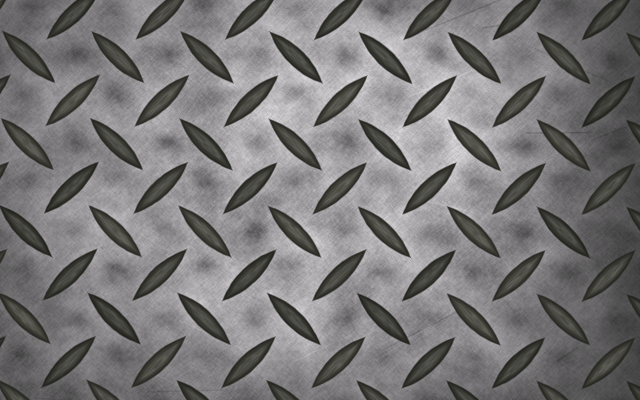
Reproduce this texture procedurally as a WebGL 2 fragment shader.

```glsl
#version 300 es
precision highp float;
uniform vec2 u_resolution;
out vec4 fragColor;

const vec2 LUG_SIZE = vec2(0.0925, 0.0215); // half length, half width
const vec2 LUG_DIR = vec2(0.72, 0.694);
const vec3 RIM = vec3(0.15, 0.15, 0.13);
const vec3 FLANK = vec3(0.215, 0.215, 0.19);
const vec3 FACE = vec3(0.37, 0.37, 0.345);
const vec3 STEEL_TINT = vec3(1.0, 0.985, 1.0);

float hash(vec2 p) {
  return fract(sin(dot(p, vec2(127.1, 311.7))) * 43758.5453);
}

float noise(vec2 p) {
  vec2 i = floor(p), f = fract(p);
  f = f * f * (3.0 - 2.0 * f);
  return mix(mix(hash(i), hash(i + vec2(1, 0)), f.x),
             mix(hash(i + vec2(0, 1)), hash(i + vec2(1, 1)), f.x), f.y);
}

float fbm(vec2 p) {
  float sum = 0.0, amp = 0.5;
  for (int i = 0; i < 4; i++) {
    sum += amp * noise(p);
    p = mat2(1.6, 1.2, -1.2, 1.6) * p + 7.3;
    amp *= 0.5;
  }
  return sum;
}

float lens(vec2 p, vec2 size) {
  float radius = dot(size, size) / (2.0 * size.y);
  return length(vec2(p.x, abs(p.y) + radius - size.y)) - radius;
}

float segment(vec2 p, vec2 a, vec2 b) {
  vec2 pa = p - a, ba = b - a;
  return length(pa - ba * clamp(dot(pa, ba) / dot(ba, ba), 0.0, 1.0));
}

// Offset from the nearest lattice point, in lattice units
vec2 cellOffset(vec2 g, vec2 shift) {
  return fract(g - shift + 0.5) - 0.5;
}

// Smudge worn into the gap between lugs
float smudge(vec2 g, vec2 shift, vec2 pitch) {
  vec2 id = floor(g - shift + 0.5);
  vec2 q = cellOffset(g, shift) * pitch;
  q += 0.012 * (vec2(hash(id + shift), hash(id + shift + 9.0)) - 0.5);
  q = vec2(q.x + 0.5 * q.y, q.y - 0.2 * q.x) / vec2(0.033, 0.026);
  return exp(-dot(q, q)) * mix(0.45, 1.0, hash(id + shift + 4.0));
}

float scratches(vec2 p, float px) {
  float sum = 0.0;
  for (int i = 0; i < 22; i++) {
    float k = float(i);
    vec2 a = vec2(hash(vec2(k, 1.0)) * 1.6, pow(hash(vec2(k, 2.0)), 1.5));
    float angle = (hash(vec2(k, 3.0)) - 0.4) * 1.3;
    vec2 b = a + vec2(cos(angle), sin(angle)) * mix(0.06, 0.3, hash(vec2(k, 4.0)));
    float line = 1.0 - smoothstep(0.0, 0.0012 + px, segment(p, a, b));
    sum += line * (hash(vec2(k, 5.0)) - 0.65);
  }
  return sum;
}

// Brushed and mottled sheet metal
float plateTone(vec2 p, float px) {
  float tone = 0.63 + 0.36 * (fbm(p * 8.0) - 0.47);
  tone += 0.16 * (fbm(p * vec2(22.0, 30.0) + 31.0) - 0.47);
  vec2 r = vec2(p.x + p.y, p.y - p.x);
  tone += 0.07 * (noise(r * vec2(55.0, 260.0)) - 0.5);
  tone += 0.06 * (noise(r * vec2(240.0, 70.0)) - 0.5);
  tone += 0.05 * (noise(p * 330.0) - 0.5);
  return tone + 0.16 * scratches(p, px);
}

// Dark flanks around a paler, streaked top face
vec3 lugColor(vec2 q, float d, float seed) {
  float streak = noise(vec2(q.x * 70.0, q.y * 380.0) + seed * 50.0);
  vec3 color = mix(RIM, FLANK, smoothstep(0.001, 0.008, -d));
  float face = smoothstep(0.004, -0.005, lens(q - vec2(0.0, -0.001), vec2(0.066, 0.011)));
  color = mix(color, FACE, face * mix(0.45, 0.9, streak));
  return color * mix(0.9, 1.1, seed) + 0.03 * (streak - 0.5);
}

void main() {
  vec2 p = (gl_FragCoord.xy - 0.5 * u_resolution) / u_resolution.y + vec2(0.8, 0.5);
  float px = 1.0 / u_resolution.y;

  // Slightly tapering lattice
  vec2 pitch = vec2(0.2252 - 0.0026 * p.y, 0.2178);
  vec2 g = (p - vec2(1.521, 0.747 - 0.0025 * (p.x - 0.8))) / pitch;

  float tone = plateTone(p, px);
  float wear = smudge(g, vec2(0.07, 0.51), pitch) + smudge(g, vec2(0.5, 0.08), pitch);
  tone -= 0.2 * wear * mix(0.75, 1.15, noise(p * 90.0));

  // Light falloff toward the borders
  vec2 c = (p - vec2(0.8, 0.57)) / vec2(1.0, 0.8);
  float light = 1.05 - 0.42 * smoothstep(0.25, 1.05, length(c));
  light *= 1.0 - 0.3 * smoothstep(1.2, 1.6, p.x);
  vec3 color = tone * light * STEEL_TINT;

  // Two lug directions, interleaved by half a cell
  for (int i = 0; i < 2; i++) {
    float k = float(i);
    vec2 shift = vec2(0.5 * k);
    vec2 q = cellOffset(g, shift) * pitch;
    q.y *= 1.0 - 2.0 * k;
    q = vec2(dot(q, LUG_DIR), dot(q, vec2(-LUG_DIR.y, LUG_DIR.x)));
    float seed = hash(floor(g - shift + 0.5) + 17.0 * k);
    float d = lens(q, LUG_SIZE) + 0.0012 * (noise(p * 75.0) - 0.5);
    color += 0.06 * light * exp(-max(d, 0.0) * 90.0);
    vec3 lug = lugColor(q, d, seed) * mix(0.85, 1.0, light);
    color = mix(color, lug, smoothstep(px, -px, d));
  }
  fragColor = vec4(clamp(color, 0.0, 1.0), 1.0);
}
```
